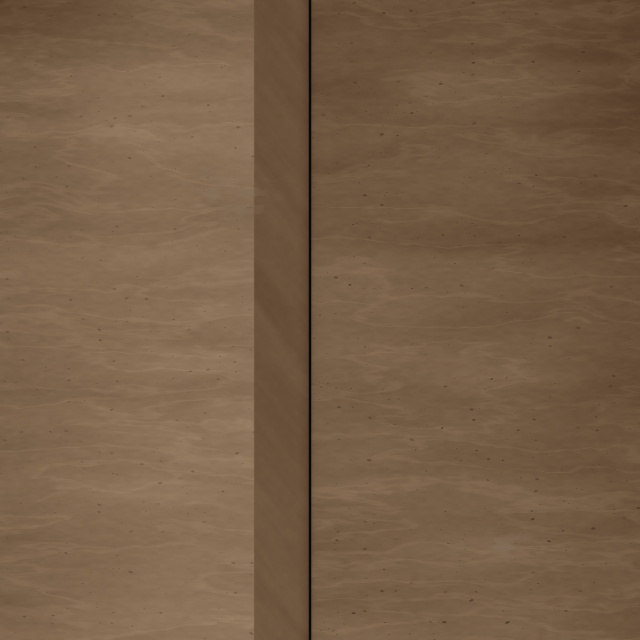
Give the GLSL for this texture, as a WebGL 2 fragment shader.

```glsl
#version 300 es
precision highp float;
// Travertine wall: a lit left slab, a shaded return, a dark joint and a dimmer right slab.

uniform vec2 u_resolution;
out vec4 fragColor;

const float CORNER_X = 0.397;
const float JOINT_X = 0.4844;
const float JOINT_HALF_WIDTH = 0.0019;
const vec3 STONE_DARK = vec3(0.350, 0.255, 0.175);
const vec3 STONE_LIGHT = vec3(0.590, 0.487, 0.382);
const vec3 JOINT_COLOR = vec3(0.035, 0.035, 0.032);
const vec3 PIT_COLOR = vec3(0.25, 0.175, 0.115);
const vec3 MINERAL_GREY = vec3(0.53, 0.46, 0.39);
const float BAND_STRENGTH = 0.42;
const float VEIN_STRENGTH = 0.11;
const float GRAIN_STRENGTH = 0.17;
const float PIT_STRENGTH = 0.6;

float hash(vec2 p) {
    vec3 q = fract(vec3(p.xyx) * 0.1031);
    q += dot(q, q.yzx + 33.33);
    return fract((q.x + q.y) * q.z);
}

float noise(vec2 p) {
    vec2 i = floor(p), f = fract(p);
    f = f * f * (3.0 - 2.0 * f);
    return mix(mix(hash(i), hash(i + vec2(1, 0)), f.x),
               mix(hash(i + vec2(0, 1)), hash(i + vec2(1, 1)), f.x), f.y);
}

float fbm(vec2 p) {
    float sum = 0.0, amp = 0.5;
    for (int i = 0; i < 5; i++) {
        sum += amp * noise(p);
        p = mat2(1.98, 0.14, -0.14, 2.03) * p + 17.3;
        amp *= 0.5;
    }
    return sum;
}

// Soft elliptical patch of light or shade
float glow(vec2 p, vec2 center, vec2 radius) {
    vec2 d = (p - center) / radius;
    return exp(-dot(d, d));
}

// Wavy sediment layers with thin veins and fine grain
float sediment(vec2 p) {
    vec2 warp = vec2(fbm(p * vec2(4.0, 9.0)), fbm(p * vec2(5.0, 11.0) + 31.0)) - 0.5;
    vec2 q = p + warp * vec2(0.10, 0.055);
    float bands = fbm(q * vec2(4.0, 23.0) + 7.0) - 0.48;
    float ridge = 1.0 - abs(2.0 * fbm(q * vec2(5.0, 32.0) + 53.0) - 0.96);
    float veins = smoothstep(0.88, 1.0, ridge) - 0.35;
    float grain = fbm(p * vec2(75.0, 190.0)) - 0.48;
    return bands * BAND_STRENGTH + veins * VEIN_STRENGTH + grain * GRAIN_STRENGTH;
}

// Scattered small holes, one candidate per grid cell
float pits(vec2 p, float cells, float density) {
    vec2 g = p * vec2(cells, cells * 1.5);
    vec2 id = floor(g);
    vec2 center = 0.3 + 0.4 * vec2(hash(id + 3.1), hash(id + 71.7));
    vec2 d = (fract(g) - center) * vec2(1.0, 1.25);
    d.y += d.x * (hash(id + 9.4) - 0.5);
    float size = mix(0.07, 0.22, hash(id + 23.9));
    float shape = 1.0 - smoothstep(size * 0.35, size, length(d));
    return shape * step(hash(id + 47.3), density) * mix(0.35, 1.0, hash(id + 61.2));
}

float leftLight(vec2 p) {
    float tone = mix(0.57, 0.83, smoothstep(-0.04, 0.27, p.x));
    tone -= 0.36 * glow(p, vec2(0.0, 1.04), vec2(0.26, 0.15));
    tone -= 0.24 * smoothstep(0.87, 1.03, p.y);
    tone -= 0.15 * glow(p, vec2(0.20, 0.70), vec2(0.30, 0.08));
    tone -= 0.07 * glow(p, vec2(0.15, 0.37), vec2(0.20, 0.05));
    return tone + 0.07 * glow(p, vec2(0.32, 0.20), vec2(0.20, 0.12));
}

float rightLight(vec2 p) {
    float tone = mix(0.52, 0.30, smoothstep(0.28, 0.92, p.y));
    tone -= 0.18 * smoothstep(0.72, 1.02, p.x);
    tone += 0.09 * glow(p, vec2(0.73, 0.80), vec2(0.18, 0.15));
    tone += 0.07 * glow(p, vec2(0.57, 0.52), vec2(0.13, 0.10));
    tone -= 0.08 * glow(p, vec2(0.72, 0.61), vec2(0.22, 0.035));
    return tone - 0.07 * glow(p, vec2(1.0, 0.33), vec2(0.18, 0.10));
}

// Narrow return with slanted layers
float returnTone(vec2 p) {
    vec2 q = vec2(p.x - p.y * 0.75, p.y + p.x * 1.3);
    float streaks = fbm(vec2(q.x * 5.0, q.y * 32.0)) - 0.48;
    float grain = fbm(p * vec2(130.0, 110.0)) - 0.48;
    float tone = 0.25 + 0.10 * (1.0 - smoothstep(0.0, 0.55, p.y));
    tone -= 0.13 * smoothstep(JOINT_X - 0.022, JOINT_X, p.x);
    return tone + streaks * 0.24 + grain * 0.09;
}

void main() {
    vec2 p = gl_FragCoord.xy / u_resolution;
    float px = 1.0 / u_resolution.x;
    float pastCorner = smoothstep(-px, px, p.x - CORNER_X);
    float pastJoint = smoothstep(-px, px, p.x - JOINT_X);

    // Stone faces
    vec2 slab = p + pastJoint * vec2(2.7, 1.9);
    float face = mix(leftLight(p), rightLight(p), pastJoint) + sediment(slab);
    float onReturn = pastCorner * (1.0 - pastJoint);
    vec3 color = mix(STONE_DARK, STONE_LIGHT, mix(face, returnTone(p), onReturn));

    // Grey mineral traces and holes
    float mineral = glow(p, vec2(0.355, 0.69), vec2(0.06, 0.035)) + glow(p, vec2(0.80, 0.145), vec2(0.08, 0.02));
    color = mix(color, MINERAL_GREY, 0.5 * mineral * smoothstep(0.45, 0.65, fbm(p * vec2(28.0, 70.0))));
    float holes = max(pits(slab, 42.0, 0.13), pits(slab + 0.37, 85.0, 0.10) * 0.7);
    color = mix(color, PIT_COLOR, holes * PIT_STRENGTH * mix(0.6, 1.0, pastJoint) * (1.0 - onReturn));

    // Joint and its soft shadow
    float fromJoint = abs(p.x - JOINT_X);
    color *= 1.0 - 0.22 * exp(-fromJoint / 0.004);
    color = mix(JOINT_COLOR, color, smoothstep(-px * 0.7, px * 0.7, fromJoint - JOINT_HALF_WIDTH));
    fragColor = vec4(color, 1.0);
}
```
